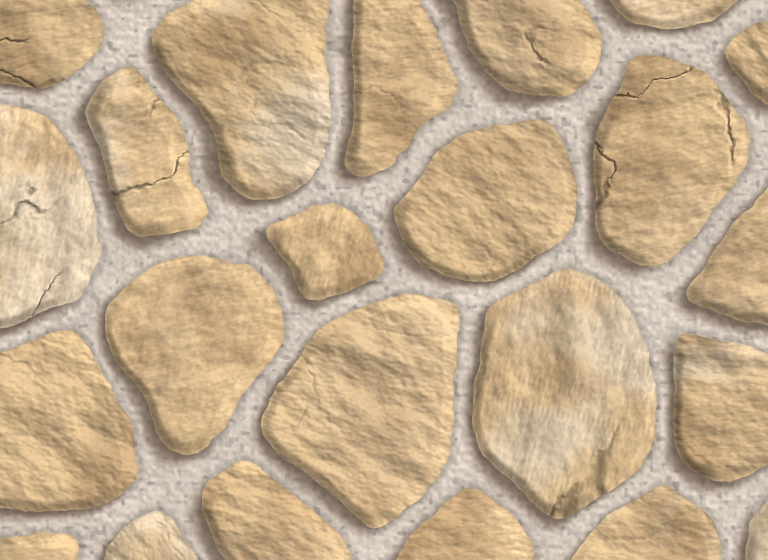
Reproduce this texture procedurally as a Shadertoy shader.

```glsl
// Rubble wall of sandy, chipped field stones set in rough pale mortar
#define SCALE 3.3
#define GAP 0.07
#define ROUNDNESS 17.0
#define SIZE_SPREAD 0.42
#define BEVEL 0.075
#define RELIEF 0.058
#define SHADOW_REACH 0.085
#define SAND vec3(0.84, 0.72, 0.55)
#define BROWN vec3(0.71, 0.59, 0.44)
#define PALE vec3(0.87, 0.80, 0.70)
#define MORTAR vec3(0.84, 0.79, 0.74)
#define SHADE vec3(0.48, 0.41, 0.35)

const vec2 LIGHT = vec2(0.74, 0.67);

float hash(vec2 p) {
    return fract(sin(dot(p, vec2(127.1, 311.7))) * 43758.545);
}

float noise(vec2 p) {
    vec2 i = floor(p), f = fract(p);
    f = f * f * (3.0 - 2.0 * f);
    return mix(mix(hash(i), hash(i + vec2(1, 0)), f.x),
               mix(hash(i + vec2(0, 1)), hash(i + vec2(1, 1)), f.x), f.y);
}

float fbm(vec2 p) {
    float sum = 0.0, amp = 0.5;
    for (int i = 0; i < 5; i++) {
        sum += amp * noise(p);
        p = mat2(1.6, 1.2, -1.2, 1.6) * p + 7.3;
        amp *= 0.5;
    }
    return sum;
}

// Stone centre in xy, size weight in z
vec3 site(vec2 cell) {
    vec2 jitter = vec2(hash(cell + 3.7), hash(cell + 19.1)) - 0.5;
    float stagger = 0.5 * mod(cell.y, 2.0);
    return vec3(cell + 0.5 + vec2(stagger, 0) + 0.72 * jitter,
                SIZE_SPREAD * (hash(cell + 41.3) - 0.5));
}

// Rounded distance inside the stone edge (x), and the stone's cell (yz)
vec3 stoneAt(vec2 p) {
    vec2 base = floor(p), owner = base;
    vec3 own = vec3(0);
    float nearest = 1e3;
    for (int y = -2; y <= 2; y++)
    for (int x = -2; x <= 2; x++) {
        vec2 cell = base + vec2(x, y);
        vec3 s = site(cell);
        float power = dot(s.xy - p, s.xy - p) - s.z;
        if (power < nearest) { nearest = power; owner = cell; own = s; }
    }
    float sum = 1e-9;
    for (int y = -2; y <= 2; y++)
    for (int x = -2; x <= 2; x++) {
        if (x == 0 && y == 0) continue;
        vec3 s = site(owner + vec2(x, y));
        float power = dot(s.xy - p, s.xy - p) - s.z;
        float edge = (power - nearest) / (2.0 * max(distance(s.xy, own.xy), 0.05));
        sum += exp(-ROUNDNESS * edge);
    }
    return vec3(-log(sum) / ROUNDNESS - GAP, owner);
}

// Thin broken fissures, 1 on the line
float cracks(vec2 q) {
    float line = abs(noise(q * vec2(1.6, 3.6) + 0.9 * fbm(q * 4.0)) - 0.5);
    return (1.0 - smoothstep(0.0, 0.045, line)) * smoothstep(0.5, 0.72, noise(q * 2.3 + 31.0));
}

// Height of the split stone face: layered roughness, ledges and fissures
float relief(vec2 q, float cracked) {
    float rough = fbm(q * vec2(2.6, 4.6));
    float ledge = smoothstep(0.50, 0.56, fbm(q * vec2(1.1, 2.2) + 13.0));
    return rough + 0.06 * ledge - 0.11 * cracked * cracks(q);
}

vec3 stoneColor(vec2 p, vec2 cell) {
    float tint = hash(cell + 5.5), angle = 2.4 * (hash(cell + 8.2) - 0.5);
    float cracked = 0.25 + 0.75 * step(0.55, hash(cell + 61.0));
    mat2 turn = mat2(cos(angle), sin(angle), -sin(angle), cos(angle));
    vec2 offset = 17.0 * vec2(tint, hash(cell + 2.9));
    vec2 q = turn * p + offset, qLit = turn * (p + 0.016 * LIGHT) + offset;
    float slope = (relief(qLit, cracked) - relief(q, cracked)) / 0.016;

    float stain = fbm(q * 1.7 + 50.0);
    vec3 col = mix(SAND, BROWN, 0.85 * smoothstep(0.42, 0.68, stain + 0.16 * (tint - 0.5)));
    float bleach = smoothstep(0.42, 0.66, fbm(q * 1.3 + 90.0));
    col = mix(col, PALE, bleach * mix(0.15, 0.85, step(0.6, hash(cell + 77.0))));
    col *= 0.95 + 0.09 * tint;
    col *= 1.0 - 0.26 * cracked * cracks(q);
    col *= 1.0 + 0.07 * (noise(p * 60.0) - 0.5);
    return col * (1.0 - clamp(RELIEF * slope, -0.13, 0.3));
}

vec3 mortarColor(vec2 p) {
    float grain = noise(p * 38.0) + 0.6 * noise(p * 75.0);
    float lit = noise((p + 0.012 * LIGHT) * 38.0) - noise(p * 38.0);
    float pits = smoothstep(0.72, 0.9, noise(p * 27.0 + 11.0));
    vec3 col = MORTAR * (0.93 + 0.11 * grain - 0.16 * lit);
    return col * (1.0 - 0.16 * pits) * (0.92 + 0.14 * fbm(p * 4.0));
}

void mainImage(out vec4 fragColor, in vec2 fragCoord) {
    float pixel = SCALE / iResolution.y;
    vec2 p = fragCoord * pixel + vec2(4.2, 7.4);

    // Wobbly outlines, broad then chipped
    vec2 w = p + 0.16 * (vec2(noise(p * 2.4), noise(p * 2.4 + 40.0)) - 0.5);
    w += 0.045 * (vec2(fbm(p * 9.0), fbm(p * 9.0 + 20.0)) - 0.5);

    vec3 stone = stoneAt(w);
    float edge = stone.x;
    float towardLight = stoneAt(w + 0.03 * LIGHT).x;
    float caster = stoneAt(w + SHADOW_REACH * LIGHT).x;

    // Mortar bed with cast shadow and contact darkening
    float shadow = smoothstep(-0.035, 0.05, caster);
    float contact = smoothstep(-0.05, 0.0, edge);
    vec3 bed = mortarColor(p);
    bed = mix(bed, SHADE * (0.9 + 0.2 * noise(p * 38.0)), 0.82 * shadow);
    bed *= 1.0 - 0.16 * contact;

    // Stone face with its rounded rim
    float rim = smoothstep(0.0, BEVEL, towardLight) - smoothstep(0.0, BEVEL, edge);
    vec3 face = stoneColor(p, stone.yz);
    face *= 1.0 - clamp(0.75 * rim, -0.07, 0.36);

    float cover = smoothstep(-0.7 * pixel, 0.7 * pixel, edge);
    fragColor = vec4(clamp(mix(bed, face, cover), 0.0, 1.0), 1.0);
}
```
